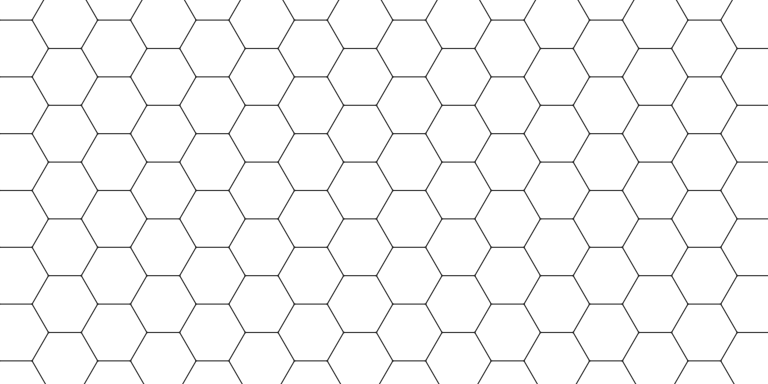
Give the GLSL for this pattern, as a Shadertoy shader.

```glsl
const float SIDE = 0.0854;              // hexagon side, in canvas heights
const vec2 ORIGIN = vec2(0.1690, 0.0602); // centre of one cell
const float LINE_WIDTH = 0.0026;
const float JOINT_RADIUS = 0.0024;
const float SOFTNESS = 1.6;             // edge filter width, in pixels
const vec3 PAPER = vec3(1.0);
const vec3 INK = vec3(0.10);
const float ROOT3 = 1.7320508;

// Offset from the nearest centre of a flat-topped hexagonal grid.
vec2 hexCell(vec2 p) {
    vec2 period = SIDE * vec2(3.0, ROOT3);
    vec2 a = mod(p + 0.5 * period, period) - 0.5 * period;
    vec2 b = mod(p, period) - 0.5 * period;
    return dot(a, a) < dot(b, b) ? a : b;
}

// Distance from inside a cell to its closest side.
float edgeDistance(vec2 p) {
    p = abs(p);
    return 0.5 * ROOT3 * SIDE - max(p.y, dot(p, vec2(0.5 * ROOT3, 0.5)));
}

// Distance to the closest corner of the cell.
float cornerDistance(vec2 p) {
    p = abs(p);
    return min(distance(p, vec2(SIDE, 0.0)),
               distance(p, 0.5 * SIDE * vec2(1.0, ROOT3)));
}

// Filtered coverage of a band of the given half width.
float band(float d, float halfWidth, float blur) {
    return smoothstep(-blur, blur, d + halfWidth)
         - smoothstep(-blur, blur, d - halfWidth);
}

void mainImage(out vec4 fragColor, in vec2 fragCoord) {
    vec2 uv = fragCoord / iResolution.y;
    float blur = 0.5 * SOFTNESS / iResolution.y;
    vec2 cell = hexCell(uv - ORIGIN);

    // Thin outlines, slightly darker where strokes meet
    float line = band(edgeDistance(cell), 0.5 * LINE_WIDTH, blur);
    float joint = 0.6 * (1.0 - smoothstep(-blur, blur, cornerDistance(cell) - JOINT_RADIUS));
    float coverage = 1.0 - (1.0 - line) * (1.0 - joint);

    fragColor = vec4(mix(PAPER, INK, coverage), 1.0);
}
```
